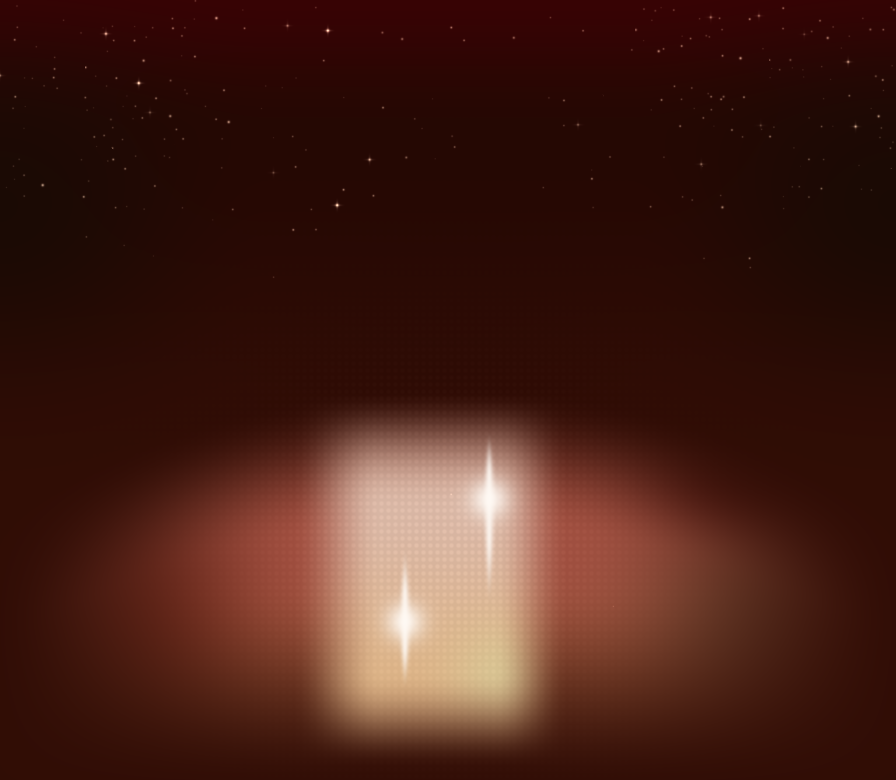
A Shadertoy shader for this background:

```glsl
const vec3 TOP_RED = vec3(0.22, 0.01, 0.015);
const vec3 UPPER_DARK = vec3(0.145, 0.03, 0.012);
const vec3 LOWER_DARK = vec3(0.19, 0.05, 0.02);
const vec3 SIDE_DARK = vec3(0.095, 0.04, 0.017);
const vec3 ROSE = vec3(0.64, 0.32, 0.26);
const vec3 TAN = vec3(0.58, 0.32, 0.21);
const vec3 RUST = vec3(0.48, 0.17, 0.11);
const vec3 OLIVE = vec3(0.46, 0.29, 0.20);
const vec3 CRIMSON = vec3(0.32, 0.07, 0.05);
const vec3 PINK_CREAM = vec3(0.87, 0.74, 0.67);
const vec3 GOLD_CREAM = vec3(0.88, 0.72, 0.54);
const vec3 PALE_GOLD = vec3(0.86, 0.80, 0.60);
const vec3 FLARE_WHITE = vec3(1.0, 0.98, 0.96);
const vec3 STAR_TINT = vec3(0.85, 0.75, 0.65);

const vec2 FLARE_POS[2] = vec2[2](vec2(0.546, 0.360), vec2(0.452, 0.203));
const vec2 FLARE_REACH[2] = vec2[2](vec2(0.076, 0.118), vec2(0.083, 0.076)); // up, down
const float FLARE_HALO = 0.021;
const float FLARE_WIDTH = 0.0055;
const float DOT_COUNT = 128.0;
const float DOT_STRENGTH = 0.045;

vec2 hash2(vec2 p) {
    vec3 q = fract(p.xyx * vec3(0.1031, 0.1030, 0.0973));
    q += dot(q, q.yzx + 33.33);
    return fract((q.xx + q.yz) * q.zy);
}

float gradientDot(vec2 cell, vec2 corner, vec2 f) {
    return dot(hash2(cell + corner) * 2.0 - 1.0, f - corner);
}

float gradientNoise(vec2 p) {
    vec2 cell = floor(p), f = fract(p);
    vec2 u = f * f * f * (f * (f * 6.0 - 15.0) + 10.0);
    vec2 e = vec2(0.0, 1.0);
    return mix(mix(gradientDot(cell, e.xx, f), gradientDot(cell, e.yx, f), u.x),
               mix(gradientDot(cell, e.xy, f), gradientDot(cell, e.yy, f), u.x), u.y);
}

float blob(vec2 p, vec2 center, vec2 radius) {
    vec2 d = (p - center) / radius;
    return exp(-dot(d, d));
}

// One star per cell, with optional cross-shaped glints
float starLayer(vec2 p, float cells, float density, float radius, float arm) {
    vec2 cell = floor(p * cells);
    vec2 place = 0.25 + 0.5 * hash2(cell + cells);
    vec2 chance = hash2(cell + cells * 3.7);
    vec2 d = abs(p - (cell + place) / cells);
    float size = radius * mix(0.65, 1.1, chance.y);
    float star = exp(-dot(d, d) / (size * size));
    if (arm > 0.0) {
        vec2 taper = max(1.0 - d / arm, 0.0);
        vec2 thin = exp(-d * d / (radius * radius * 0.4));
        star += 0.4 * (taper.x * taper.x * thin.y + taper.y * taper.y * thin.x);
    }
    return star * step(chance.x, density) * mix(0.2, 1.0, chance.y * chance.y);
}

vec3 backdrop(vec2 uv, float side) {
    vec3 color = mix(LOWER_DARK, UPPER_DARK, smoothstep(0.42, 0.82, uv.y));
    color = mix(color, TOP_RED, smoothstep(0.83, 1.02, uv.y));
    float shade = smoothstep(0.2, 0.5, side) * exp(-pow((uv.y - 0.73) / 0.19, 2.0));
    return mix(color, SIDE_DARK, 0.85 * shade);
}

vec3 addWideGlow(vec3 color, vec2 uv, float side) {
    float crest = 0.425 - 0.62 * side * side;
    float mask = 1.0 - smoothstep(crest - 0.10, crest + 0.08, uv.y);
    mask *= smoothstep(-0.02, 0.25, uv.y) * (1.0 - smoothstep(0.15, 0.52, side));
    vec3 glow = mix(TAN, ROSE, smoothstep(0.08, 0.3, uv.y));
    glow = mix(glow, RUST, 0.65 * blob(uv, vec2(0.17, 0.21), vec2(0.11, 0.13)));
    glow = mix(glow, OLIVE, 0.8 * blob(uv, vec2(0.84, 0.20), vec2(0.13, 0.13)));
    glow = mix(glow, CRIMSON, 0.55 * blob(uv, vec2(0.82, 0.38), vec2(0.10, 0.06)));
    return mix(color, glow, mask);
}

vec3 addColumn(vec3 color, vec2 uv) {
    float mask = smoothstep(0.325, 0.425, uv.x) * (1.0 - smoothstep(0.55, 0.635, uv.x));
    mask *= smoothstep(0.015, 0.14, uv.y) * (1.0 - smoothstep(0.35, 0.50, uv.y));
    vec3 cream = mix(GOLD_CREAM, PINK_CREAM, smoothstep(0.10, 0.36, uv.y));
    cream = mix(cream, PALE_GOLD, 0.8 * blob(uv, vec2(0.56, 0.135), vec2(0.055, 0.065)));
    return mix(color, cream, mask * 0.97);
}

void mainImage(out vec4 fragColor, in vec2 fragCoord) {
    vec2 uv = fragCoord / iResolution.xy;
    float aspect = iResolution.y / iResolution.x;
    vec2 p = vec2(uv.x, uv.y * aspect);
    float side = abs(uv.x - 0.5);
    vec3 color = addColumn(addWideGlow(backdrop(uv, side), uv, side), uv);

    // Fine dot screen over the bright area
    vec2 dotCell = fract(p * DOT_COUNT) - 0.5;
    float dots = 1.0 - smoothstep(0.12, 0.48, length(dotCell));
    float screen = blob(uv, vec2(0.49, 0.30), vec2(0.18, 0.20));
    color += DOT_STRENGTH * (dots - 0.4) * screen * vec3(1.0, 0.9, 0.85);

    // Stars gather in the upper corners
    float field = smoothstep(0.60, 0.88, uv.y) * mix(0.12, 1.0, smoothstep(0.04, 0.38, side));
    field *= clamp(0.85 + 0.9 * gradientNoise(p * 9.0), 0.0, 1.0);
    float stars = 0.55 * starLayer(p, 90.0, 0.22 * field, 0.0011, 0.0);
    stars += 0.8 * starLayer(p + 0.37, 42.0, 0.22 * field, 0.0014, 0.0);
    stars += 0.8 * starLayer(p + 0.71, 19.0, 0.34 * field, 0.0017, 0.009);
    color += STAR_TINT * stars;

    // Two flares with tapered vertical streaks
    for (int i = 0; i < 2; i++) {
        vec2 d = (uv - FLARE_POS[i]) * vec2(1.0, aspect);
        float reach = d.y > 0.0 ? FLARE_REACH[i].x : FLARE_REACH[i].y;
        float taper = max(1.0 - abs(d.y) / reach, 0.0);
        float width = FLARE_WIDTH * (0.35 + 0.65 * taper);
        float streak = exp(-d.x * d.x / (width * width)) * smoothstep(0.0, 0.65, taper);
        float halo = exp(-dot(d, d) / (FLARE_HALO * FLARE_HALO));
        color = mix(color, FLARE_WHITE, 1.0 - (1.0 - 0.85 * streak) * (1.0 - 0.88 * halo));
    }
    fragColor = vec4(clamp(color, 0.0, 1.0), 1.0);
}
```
